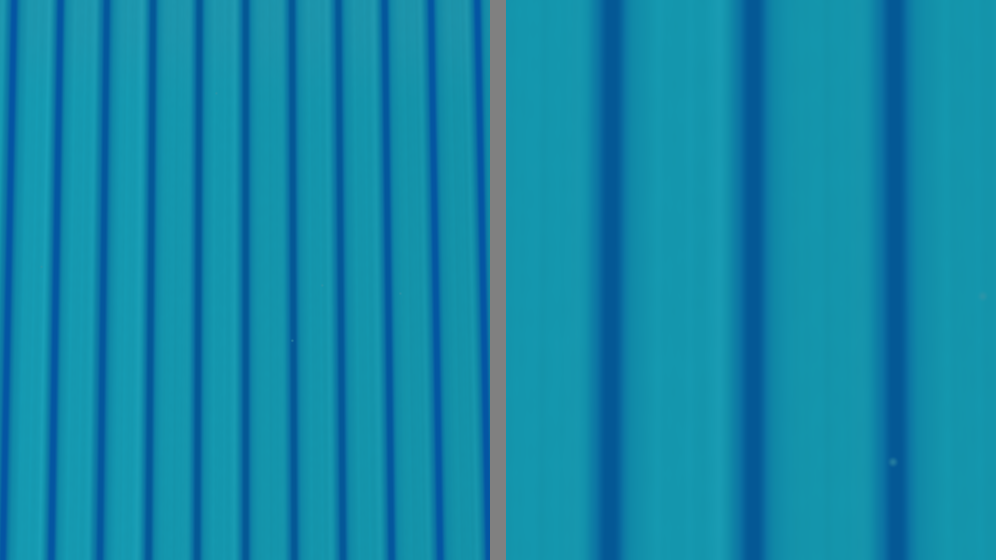
Left, the full canvas; right, a detail of the centre.
Give the GLSL for this texture, as a WebGL 2 fragment shader.

```glsl
#version 300 es
precision highp float;
// Blue-teal ribbed plastic sheet: upright ribs that fan out slightly toward the bottom.

uniform vec2 u_resolution;
out vec4 outColor;

// Rib layout, in canvas widths
const float PITCH_BOTTOM = 0.0992;
const float PITCH_TOP = 0.0945;
const float CENTRE_RIB = 0.5015;

// Rib profile, in fractions of one pitch
const float CORE_HALF = 0.025;
const float CORE_FADE = 0.105;
const float SHOULDER_LEFT = 0.20;
const float SHOULDER_RIGHT = 0.17;
const float SHADE_LEFT = 0.27;
const float SHADE_RIGHT = 0.36;

// Colours
const vec3 PANEL = vec3(0.080, 0.590, 0.680);
const vec3 SHADE = vec3(0.055, 0.515, 0.645);
const vec3 SHOULDER = vec3(0.045, 0.440, 0.640);
const vec3 CORE_MIDDLE = vec3(0.015, 0.345, 0.585);
const vec3 CORE_SIDE = vec3(0.015, 0.335, 0.640);
const vec3 HAZE = vec3(0.150, 0.580, 0.670);
const vec3 SPECK = vec3(0.220, 0.580, 0.650);

// Surface wear
const float STREAK_STRENGTH = 0.012;
const float MOTTLE_STRENGTH = 0.010;
const float SPECK_GRID = 8.0;
const float SPECK_CHANCE = 0.07;
const float SPECK_RADIUS = 0.035;

vec2 hash2(vec2 p) {
    vec3 q = fract(p.xyx * vec3(0.1031, 0.1030, 0.0973));
    q += dot(q, q.yzx + 33.33);
    return fract((q.xx + q.yz) * q.zy);
}

// Fine lengthwise streaks, different in every panel
float streaks(float x, float seed) {
    return sin(x * 31.0 + seed * 6.3) * 0.5
         + sin(x * 53.0 + seed * 17.0) * 0.3
         + sin(x * 87.0 + seed * 29.0) * 0.2;
}

// Distance to the nearest scattered point, in cells
float cellular(vec2 p) {
    float nearest = 1.0;
    for (int j = -1; j <= 1; j++) {
        for (int i = -1; i <= 1; i++) {
            vec2 cell = floor(p) + vec2(i, j);
            nearest = min(nearest, length(cell + hash2(cell) - p));
        }
    }
    return nearest;
}

// Sparse round specks of dust
float specks(vec2 p) {
    vec2 cell = floor(p);
    vec2 offset = 0.2 + 0.6 * hash2(cell + 7.0);
    float present = step(hash2(cell + 19.0).x, SPECK_CHANCE);
    return present * smoothstep(SPECK_RADIUS, 0.0, length(fract(p) - offset));
}

void main() {
    vec2 uv = gl_FragCoord.xy / u_resolution;
    vec2 p = gl_FragCoord.xy / u_resolution.x;

    // Signed distance to the nearest rib, and the panel to the right of it
    float ribCoord = (uv.x - CENTRE_RIB) / mix(PITCH_BOTTOM, PITCH_TOP, uv.y);
    float ribId = floor(ribCoord + 0.5);
    float d = ribCoord - ribId;
    float panelId = floor(ribCoord);
    float ribSeed = hash2(vec2(ribId + 40.0, 3.0)).x;
    float panelSeed = hash2(vec2(panelId + 40.0, 9.0)).x;
    float side = abs(uv.x - 0.5) * 2.0;

    // Panel tone: brighter at lower left, hazy along the top
    vec3 color = PANEL * (1.0 + 0.05 * (0.45 - uv.x) + 0.02 * (panelSeed - 0.5));
    color = mix(color, HAZE, 0.45 * smoothstep(0.80, 0.98, uv.y));
    float inPanel = fract(ribCoord);
    color *= 1.0 + STREAK_STRENGTH * streaks(inPanel, panelSeed);
    color *= 1.0 + MOTTLE_STRENGTH * (cellular(p * vec2(70.0, 45.0)) - 0.45);

    // Pale reflection beside the next rib
    float glint = exp(-pow((inPanel - 0.76) / 0.05, 2.0));
    color += 0.018 * glint * (0.4 + panelSeed);

    // Uneven soft shading on both flanks of the rib
    float dist = abs(d);
    float wobble = 0.9 + 0.2 * ribSeed;
    float shadeEnd = (d < 0.0 ? SHADE_LEFT : SHADE_RIGHT) * wobble;
    float shoulderEnd = (d < 0.0 ? SHOULDER_LEFT : SHOULDER_RIGHT) * wobble;
    color = mix(color, SHADE, 0.85 * (1.0 - smoothstep(0.08, shadeEnd, dist)));
    color = mix(color, SHOULDER, 0.95 * (1.0 - smoothstep(0.06, shoulderEnd, dist)));

    // Dark rib core, bluer toward the sides
    vec3 core = mix(CORE_MIDDLE, CORE_SIDE, smoothstep(0.2, 0.95, side));
    color = mix(color, core, 1.0 - smoothstep(CORE_HALF, CORE_FADE, dist));

    color = mix(color, SPECK, 0.6 * specks(p * SPECK_GRID));
    outColor = vec4(clamp(color, 0.0, 1.0), 1.0);
}
```
